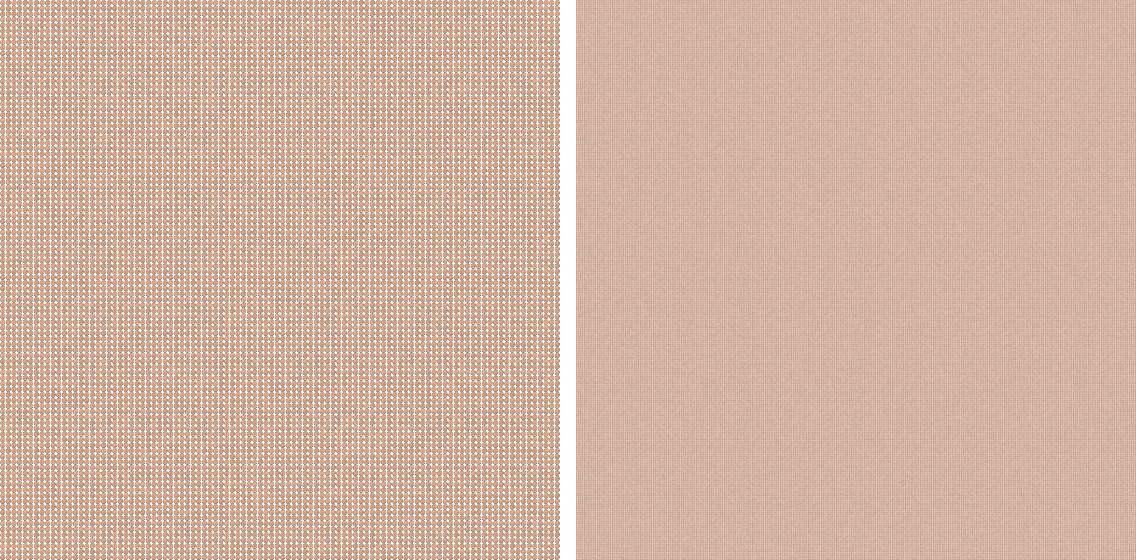
Left: one tile. Right: repeated 3 by 3.
This pattern is drawn by a WebGL 2 fragment shader. Its source:

```glsl
#version 300 es
precision highp float;
// Columns of small clay-coloured rosettes on near-white ground. Each is a
// slightly tall, tilted disc with a dark rim, a pale spiral and soft shading.
// Every pixel averages a compact grid of samples to keep the dots crisp.

uniform vec2 u_resolution;
out vec4 fragColor;

const vec2  REPEATS = vec2(100.0);  // discs across and down
const int   SAMPLES = 4;            // samples per pixel along each axis
const float FOOTPRINT = 0.65;       // sampled part of the pixel width
const vec2  DISC_SCALE = vec2(1.07, 0.97);  // narrow across, touching down
const float TILT = 0.1;             // stretch along the rising diagonal
const float DISC_RADIUS = 0.49;     // lengths below are in cells
const float RIM_WIDTH = 0.065;
const float SPIRAL_PITCH = 0.24;
const float SPIRAL_WIDTH = 0.065;
const float TONE_VARIATION = 0.07;
const vec2  SHADING = vec2(-0.1, 0.1);  // brightening per cell, upper left
const float TAU = 6.28319;

const vec3 GROUND = vec3(0.985, 0.98, 0.98);
const vec3 CLAY   = vec3(0.77, 0.60, 0.505);
const vec3 RIM    = vec3(0.65, 0.455, 0.345);
const vec3 PALE   = vec3(0.90, 0.78, 0.715);

float hash(vec2 p) {
    vec3 q = fract(p.xyx * 0.1031);
    q += dot(q, q.yzx + 33.33);
    return fract((q.x + q.y) * q.z);
}

// Coverage of the region where d is negative, softened over width w
float inside(float d, float w) {
    return 1.0 - smoothstep(-0.5 * w, 0.5 * w, d);
}

vec3 rosettePattern(vec2 grid, float soft) {
    vec2 cell = mod(floor(grid), REPEATS);
    vec2 p = fract(grid) - 0.5;
    vec2 q = p * DISC_SCALE;
    float r = sqrt(dot(q, q) - 2.0 * TILT * q.x * q.y);

    // Spiral arm: distance to the nearest turn
    float angle = atan(q.y, q.x + 1e-5) / TAU;
    float turn = abs(fract(r / SPIRAL_PITCH - angle) - 0.5) * SPIRAL_PITCH;
    float spiral = inside(turn - 0.5 * SPIRAL_WIDTH, soft);

    // Body, rim and ground
    vec3 disc = mix(CLAY, PALE, spiral);
    float body = inside(r - DISC_RADIUS + RIM_WIDTH, soft);
    disc = mix(RIM, disc, body);
    disc *= 1.0 + TONE_VARIATION * (hash(cell) - 0.5) + dot(p, SHADING);
    return mix(GROUND, disc, inside(r - DISC_RADIUS, soft));
}

void main() {
    vec2 cellsPerPixel = REPEATS / u_resolution;
    float soft = FOOTPRINT * max(cellsPerPixel.x, cellsPerPixel.y) / float(SAMPLES);

    // Average over the sampled part of the pixel
    vec3 sum = vec3(0.0);
    for (int y = 0; y < SAMPLES; y++) {
        for (int x = 0; x < SAMPLES; x++) {
            vec2 offset = ((vec2(x, y) + 0.5) / float(SAMPLES) - 0.5) * FOOTPRINT;
            sum += rosettePattern((gl_FragCoord.xy + offset) * cellsPerPixel, soft);
        }
    }
    fragColor = vec4(sum / float(SAMPLES * SAMPLES), 1.0);
}
```
